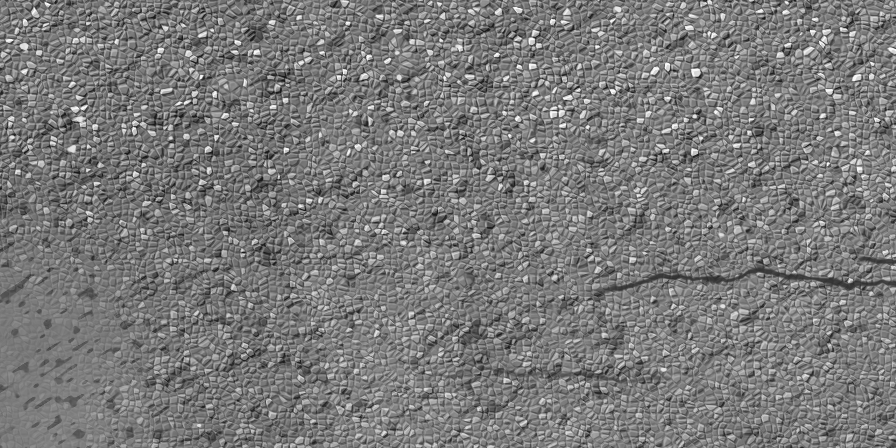
Write a WebGL 2 fragment shader that draws this texture.

```glsl
#version 300 es
precision highp float;
// Weathered asphalt: packed angular stones from a Voronoi height field, lit from
// the upper left, with shadowed pits, pale flecks, a worn smooth patch and cracks.
// Lengths are in canvas heights; all randomness comes from an integer hash.

uniform vec2 u_resolution;
out vec4 outColor;

const vec2 LIGHT_DIR = vec2(-0.55, 0.83);
const float STONES_PER_HEIGHT = 69.0;

vec3 hash3(vec2 cell, float seed) {
  uvec3 v = uvec3(ivec3(cell, seed)) * 1664525u + 1013904223u;
  v.x += v.y * v.z; v.y += v.z * v.x; v.z += v.x * v.y;
  v ^= v >> 16u;
  v.x += v.y * v.z; v.y += v.z * v.x; v.z += v.x * v.y;
  return vec3(v >> 8u) * exp2(-24.0);
}

float noise(vec2 p, float seed) {
  vec2 i = floor(p), f = fract(p);
  f = f * f * (3.0 - 2.0 * f);
  float low = mix(hash3(i, seed).x, hash3(i + vec2(1, 0), seed).x, f.x);
  float high = mix(hash3(i + vec2(0, 1), seed).x, hash3(i + vec2(1, 1), seed).x, f.x);
  return mix(low, high, f.y);
}

float fbm(vec2 p, float seed) {
  float sum = 0.0, amp = 0.5;
  for (int i = 0; i < 4; i++) {
    sum += amp * noise(p, seed + float(i));
    p = p * 2.03 + 7.1;
    amp *= 0.5;
  }
  return sum / 0.9375;
}

// Stone field: x = height, y = flat top mask, z = random shade of the stone
vec3 stones(vec2 p) {
  vec2 base = floor(p);
  float nearest = 9.0, second = 9.0;
  vec3 stone = vec3(0.0);
  for (int y = -1; y <= 1; y++) {
    for (int x = -1; x <= 1; x++) {
      vec2 cell = base + vec2(x, y);
      vec3 rnd = hash3(cell, 11.0);
      float d = length(cell + 0.08 + 0.84 * rnd.xy - p);
      if (d < nearest) { second = nearest; nearest = d; stone = rnd; }
      else second = min(second, d);
    }
  }
  float top = smoothstep(0.02, 0.36, second - nearest);
  float shade = fract(stone.z * 37.0 + stone.x * 5.0);
  return vec3(top * (0.3 + 0.7 * stone.z), top, shade);
}

// Dark slanted hollows between stones
float pits(vec2 p, float threshold) {
  vec2 along = vec2(0.84, 0.54);
  vec2 q = vec2(dot(p, along) * 42.0, dot(p, vec2(-along.y, along.x)) * 95.0);
  return smoothstep(threshold, threshold + 0.14, noise(q, 23.0));
}

// Sparse pale chips with ragged outlines
float flecks(vec2 p, float density) {
  vec2 q = p * 14.0, cell = floor(q);
  vec3 rnd = hash3(cell, 31.0);
  float radius = mix(0.05, 0.13, rnd.z * rnd.z);
  vec2 offset = q - cell - 0.25 - 0.5 * rnd.xy;
  float d = length(offset * vec2(0.85, 1.15)) + 0.09 * (noise(p * 120.0, 37.0) - 0.5);
  float present = step(hash3(cell, 41.0).x, density);
  return present * (1.0 - smoothstep(radius - 0.03, radius + 0.03, d));
}

// Ragged arched crack; span = start and end x, level = start and end y
float crack(vec2 p, vec2 span, vec2 level, float arch, float width) {
  float t = clamp((p.x - span.x) / (span.y - span.x), 0.0, 1.0);
  float path = mix(level.x, level.y, t) + arch * 4.0 * t * (1.0 - t);
  path += 0.045 * (fbm(vec2(p.x * 13.0, level.x * 50.0), 53.0) - 0.5);
  float halfWidth = width * (0.3 + 1.2 * noise(p * 32.0, 59.0));
  float line = 1.0 - smoothstep(halfWidth * 0.4, halfWidth + 0.003, abs(p.y - path));
  return line * smoothstep(0.0, 0.12, t) * (1.0 - smoothstep(0.96, 1.0, t));
}

void main() {
  vec2 p = gl_FragCoord.xy / u_resolution.y;
  float broad = fbm(p * 3.5, 61.0) - 0.5;
  float upper = smoothstep(0.25, 0.85, p.y);

  // Worn patch in the lower left corner
  float reach = length((p - vec2(0.02, 0.08)) * vec2(1.0, 0.95));
  float worn = 1.0 - smoothstep(0.14, 0.47, reach + 0.35 * broad);

  // Stones and directional relief
  vec2 warp = vec2(noise(p * 28.0, 67.0), noise(p * 28.0, 71.0)) - 0.5;
  vec2 q = (p + 0.012 * warp) * STONES_PER_HEIGHT * vec2(0.92, 1.06);
  vec3 here = stones(q);
  float relief = here.x - stones(q + LIGHT_DIR * 0.42).x;
  float rough = mix(1.0, 0.2, worn) * mix(0.9, 1.08, upper);
  float pale = smoothstep(0.62, 0.92, here.z) * 0.15;
  pale += smoothstep(0.9, 0.97, here.z) * mix(0.05, 0.17, upper);

  // Broad tone with a faint vertical paving seam
  float seamX = 0.685 + 0.015 * (noise(p * 9.0, 73.0) - 0.5);
  float tone = 0.474 + 0.1 * broad + 0.02 * worn;
  tone -= 0.022 * (1.0 - smoothstep(seamX - 0.03, seamX + 0.03, p.x)) * (1.0 - worn);
  tone += 0.018 * smoothstep(1.0, 2.0, p.x);

  float value = tone + rough * (0.225 * relief + pale * here.y);
  value += 0.05 * (noise(p * 190.0, 79.0) - 0.5) * mix(1.0, 0.6, worn);
  value -= 0.15 * pits(p, mix(0.68, 0.72, worn));

  // Cracks, then loose flecks on top
  float split = crack(p, vec2(1.29, 2.04), vec2(0.335, 0.345), 0.045, 0.0055);
  split = max(split, crack(p, vec2(1.9, 2.15), vec2(0.425, 0.43), 0.0, 0.005));
  split = max(split, 0.55 * crack(p, vec2(0.93, 1.5), vec2(0.165, 0.15), 0.008, 0.004));
  value = mix(value, 0.18, 0.85 * split);
  value = mix(value, 0.93, 0.9 * flecks(p, mix(0.008, 0.1, upper)));

  outColor = vec4(vec3(clamp(value, 0.1, 0.97)), 1.0);
}
```
